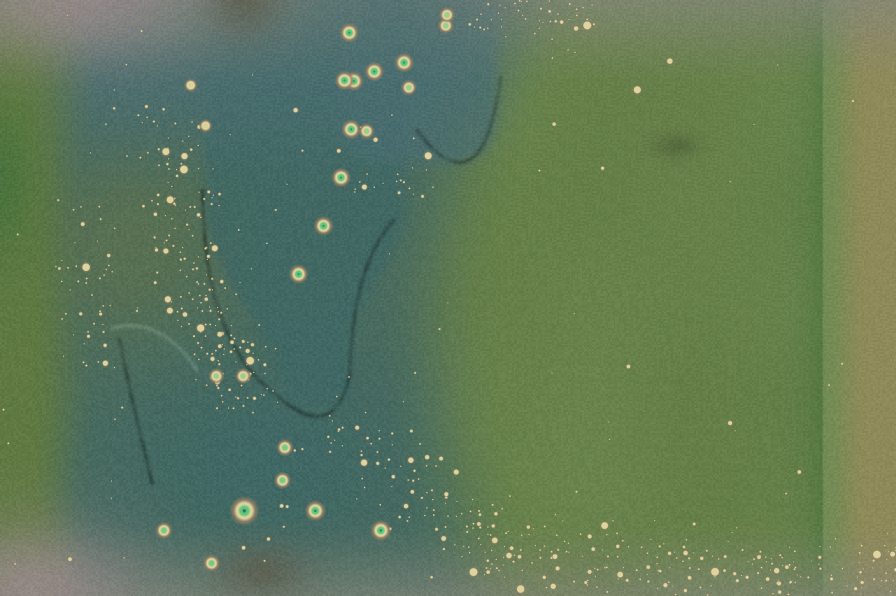
This texture is drawn by a WebGL 1 fragment shader. Its source:

```glsl
precision highp float;
uniform vec2 u_resolution;

const vec3 TEAL = vec3(.29, .42, .37);
const vec3 DEEP_TEAL = vec3(.245, .405, .395);
const vec3 BLUE_TEAL = vec3(.29, .43, .44);
const vec3 OLIVE = vec3(.35, .44, .32);
const vec3 GREEN = vec3(.405, .505, .29);
const vec3 DARK_GREEN = vec3(.26, .44, .23);
const vec3 TAN = vec3(.56, .54, .35);
const vec3 GREY = vec3(.52, .53, .48);
const vec3 MAUVE = vec3(.60, .54, .55);
const vec3 BROWN = vec3(.36, .36, .30);
const vec3 CREAM = vec3(.87, .83, .62);
const vec3 HALO = vec3(.60, .50, .39);
const vec3 CORE = vec3(.36, .78, .48);
const float STRIP_X = 1.38;
const float GRAIN = .045;
const float GRAIN_CELLS = 340.;
const float LINE_WIDTH = .004;

float hash(vec2 p) {
  return fract(sin(dot(p, vec2(127.1, 311.7))) * 43758.5);
}

float noise(vec2 p) {
  vec2 i = floor(p), f = fract(p), e = vec2(1, 0);
  f = f * f * (3. - 2. * f);
  return mix(mix(hash(i), hash(i + e), f.x),
             mix(hash(i + e.yx), hash(i + e.xx), f.x), f.y);
}

float segment(vec2 p, vec2 a, vec2 b) {
  vec2 d = b - a;
  return length(p - a - d * clamp(dot(p - a, d) / dot(d, d), 0., 1.));
}

float blob(vec2 p, vec2 c, vec2 size) {
  vec2 d = (p - c) / size;
  return exp(-dot(d, d));
}

float band(vec2 p, vec2 a, vec2 b) {
  float d = segment(p, a, b) / .05;
  return exp(-d * d);
}

// Soft stroke along a quadratic curve
float stroke(vec2 p, vec2 a, vec2 b, vec2 c) {
  float d = 1.;
  vec2 last = a;
  for (int i = 1; i <= 12; i++) {
    float t = float(i) / 12.;
    vec2 next = mix(mix(a, b, t), mix(b, c, t), t);
    d = min(d, segment(p, last, next));
    last = next;
  }
  d /= LINE_WIDTH;
  return exp(-d * d);
}

// Ringed colonies spaced along a bending path
void chain(inout vec3 col, vec2 p, vec2 start, vec2 stride, float bend, int n, float r) {
  for (int i = 0; i < 6; i++) {
    if (i >= n) break;
    float k = float(i);
    float d = length(p - start - stride * k - vec2(bend * k * k, 0)) / r;
    col = mix(col, HALO, .85 - .85 * smoothstep(.7, 1.1, d));
    col = mix(col, CREAM, 1. - smoothstep(.5, .8, d));
    col = mix(col, CORE, (1. - smoothstep(.25, .5, d)) * smoothstep(.01, .016, r));
    col = mix(col, DEEP_TEAL, (1. - smoothstep(.05, .18, d)) * smoothstep(.013, .018, r));
  }
}

// Where small specks gather
float density(vec2 p) {
  return .6 * band(p, vec2(.28, .75), vec2(.33, .53))
    + .9 * band(p, vec2(.35, .46), vec2(.40, .37))
    + .25 * band(p, vec2(.13, .62), vec2(.15, .44))
    + .5 * band(p, vec2(.58, .28), vec2(.82, .08))
    + .65 * band(p, vec2(.82, .07), vec2(1.5, .045))
    + .5 * band(p, vec2(.83, 1), vec2(.95, .97))
    + .3 * blob(p, vec2(.66, .72), vec2(.06));
}

void scatter(inout vec3 col, vec2 p, float cell, float rMax, float gain) {
  vec2 id = floor(p / cell), seed = id + cell * 900.;
  vec2 mid = (id + .5) * cell;
  float present = step(hash(seed), .005 + gain * density(mid));
  float r = rMax * mix(.4, 1., pow(hash(seed + 17.3), 2.));
  vec2 jitter = vec2(hash(seed + 3.1), hash(seed + 8.7)) - .5;
  float d = length(p - mid - jitter * (cell - 2. * r)), px = .7 / u_resolution.y;
  col = mix(col, HALO, present * (.6 - .6 * smoothstep(r * .7, r + px, d)));
  col = mix(col, CREAM, present * (1. - smoothstep(r * .7 - px, r * .7 + px, d)));
}

void main() {
  vec2 p = gl_FragCoord.xy / u_resolution.y;
  float wob = noise(p * 6.) - .5;

  // Teal ground, olive patch and hanging lobes
  vec3 col = mix(TEAL, OLIVE, blob(p, vec2(.22, .58), vec2(.17, .18)));
  col = mix(col, DEEP_TEAL, .9 * blob(p, vec2(.44, .22), vec2(.27, .19)));
  float left = .48 - .14 * smoothstep(.31, .65, p.y);
  float right = .59 + .09 * smoothstep(.42, .65, p.y);
  float lobe = smoothstep(-.01, .02, p.x - left)
    * smoothstep(-.02, .02, right - p.x) * smoothstep(.30, .35, p.y);
  col = mix(col, DEEP_TEAL, .75 * lobe);
  col = mix(col, BLUE_TEAL, .8 * smoothstep(.66, .88, p.y));

  // Green fields
  float edge = .69 + .5 * pow(abs(p.y - .43), 2.) + .03 * wob;
  col = mix(col, GREEN + .025 * wob, smoothstep(-.07, .15, p.x - edge));
  float upper = length(max(vec2(abs(p.x - .70) - .06, .80 - p.y), 0.)) - .07;
  col = mix(col, BLUE_TEAL, .7 - .7 * smoothstep(-.015, .02, upper));
  col = mix(col, GREEN - .03, 1. - smoothstep(.04, .16, p.x + .03 * wob));
  col = mix(col, DARK_GREEN, .7 * blob(p, vec2(0, .70), vec2(.06, .13)));

  // Right strip and its shadowed edge
  col = mix(col, DARK_GREEN, .5 * exp(min(p.x - STRIP_X, 0.) / .03));
  vec3 strip = mix(GREEN + .04, TAN, smoothstep(0., .08, p.x - STRIP_X));
  col = mix(col, strip, smoothstep(-.002, .003, p.x - STRIP_X));

  // Pale borders, corner glows and smudges
  float border = smoothstep(.34, .54, p.y - .5) + smoothstep(.36, .56, .5 - p.y);
  float cool = blob(p, vec2(.65, .95), vec2(.20, .25));
  col = mix(col, GREY, border * (.8 - .56 * cool));
  col = mix(col, MAUVE, .8 * blob(p, vec2(.06, .01), vec2(.16, .11)));
  col = mix(col, MAUVE, .75 * blob(p, vec2(.13, 1), vec2(.18, .10)));
  col = mix(col, BROWN, .7 * blob(p, vec2(.41, 1), vec2(.06)));
  col = mix(col, BROWN, .7 * blob(p, vec2(.44, .04), vec2(.07, .045)));
  col *= 1. - .16 * blob(p, vec2(1.135, .755), vec2(.035, .02));

  // Dark contour lines and one pale arc
  float ink = stroke(p, vec2(.34, .68), vec2(.34, .43), vec2(.46, .34));
  ink = max(ink, stroke(p, vec2(.46, .34), vec2(.56, .25), vec2(.587, .37)));
  ink = max(ink, stroke(p, vec2(.587, .37), vec2(.59, .55), vec2(.66, .63)));
  ink = max(ink, stroke(p, vec2(.70, .78), vec2(.81, .64), vec2(.84, .87)));
  ink = max(ink, stroke(p, vec2(.20, .43), vec2(.225, .31), vec2(.255, .19)));
  col *= 1. - .22 * ink * (.5 + noise(p * 60.));
  col += .08 * stroke(p, vec2(.19, .45), vec2(.27, .47), vec2(.33, .38));

  // Fine grain
  col += GRAIN * (hash(floor(p * GRAIN_CELLS)) - .5);

  // Specks, then the larger colonies
  scatter(col, p, .010, .0022, .4);
  scatter(col, p, .018, .0045, .5);
  scatter(col, p, .027, .0095, .45);
  chain(col, p, vec2(.586, .945), vec2(.014, -.081), -.0062, 6, .016);
  chain(col, p, vec2(.578, .865), vec2(.05, .015), 0., 3, .016);
  chain(col, p, vec2(.686, .853), vec2(-.071, -.073), 0., 2, .013);
  chain(col, p, vec2(.748, .957), vec2(.002, .018), 0., 2, .013);
  chain(col, p, vec2(.32, .857), vec2(.025, -.068), 0., 2, .011);
  chain(col, p, vec2(.363, .369), vec2(.045, 0), 0., 2, .013);
  chain(col, p, vec2(.478, .249), vec2(-.004, -.055), 0., 2, .014);
  chain(col, p, vec2(.41, .143), vec2(.12, 0), 0., 1, .024);
  chain(col, p, vec2(.529, .143), vec2(.11, -.033), 0., 2, .017);
  chain(col, p, vec2(.275, .11), vec2(.08, -.055), 0., 2, .014);
  gl_FragColor = vec4(clamp(col, 0., 1.), 1);
}
```
